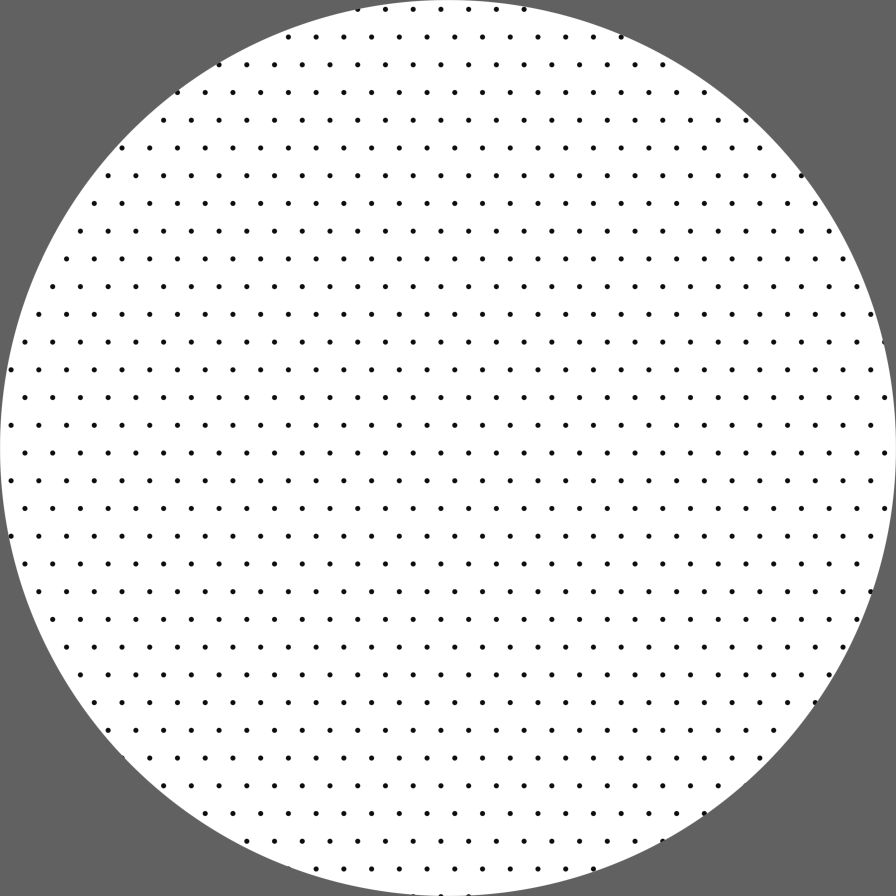
Reproduce this pattern procedurally as a Shadertoy shader.

```glsl
const vec3 BACKDROP_COLOR = vec3(0.38);
const vec3 DISC_COLOR = vec3(1.0);
const vec3 DOT_COLOR = vec3(0.05);

const float DISC_RADIUS = 0.5;
const float DOT_PITCH = 0.03095;                  // spacing across and down
const float DOT_RADIUS = 0.0028;
const vec2 GRID_ORIGIN = vec2(-0.0079, -0.0056);  // one dot, from the centre
const float EDGE_PIXELS = 0.75;                   // half-width of the smoothed edge

float circleDistance(vec2 p, float radius) {
    return length(p) - radius;
}

// Distance to the nearest dot; every other row shifts by half a pitch.
float dotGridDistance(vec2 p) {
    vec2 grid = (p - GRID_ORIGIN) / DOT_PITCH;
    float row = floor(grid.y + 0.5);
    grid.x += 0.5 * mod(row, 2.0);
    vec2 cell = fract(grid + 0.5) - 0.5;
    return circleDistance(cell * DOT_PITCH, DOT_RADIUS);
}

float coverage(float dist, float edge) {
    return 1.0 - smoothstep(-edge, edge, dist);
}

void mainImage(out vec4 fragColor, in vec2 fragCoord) {
    float canvasSize = min(iResolution.x, iResolution.y);
    vec2 p = (fragCoord - 0.5 * iResolution.xy) / canvasSize;
    float edge = EDGE_PIXELS / canvasSize;

    // Dots on the disc, clipped by its rim
    vec3 disc = mix(DISC_COLOR, DOT_COLOR, coverage(dotGridDistance(p), edge));
    vec3 color = mix(BACKDROP_COLOR, disc, coverage(circleDistance(p, DISC_RADIUS), edge));

    fragColor = vec4(color, 1.0);
}
```
